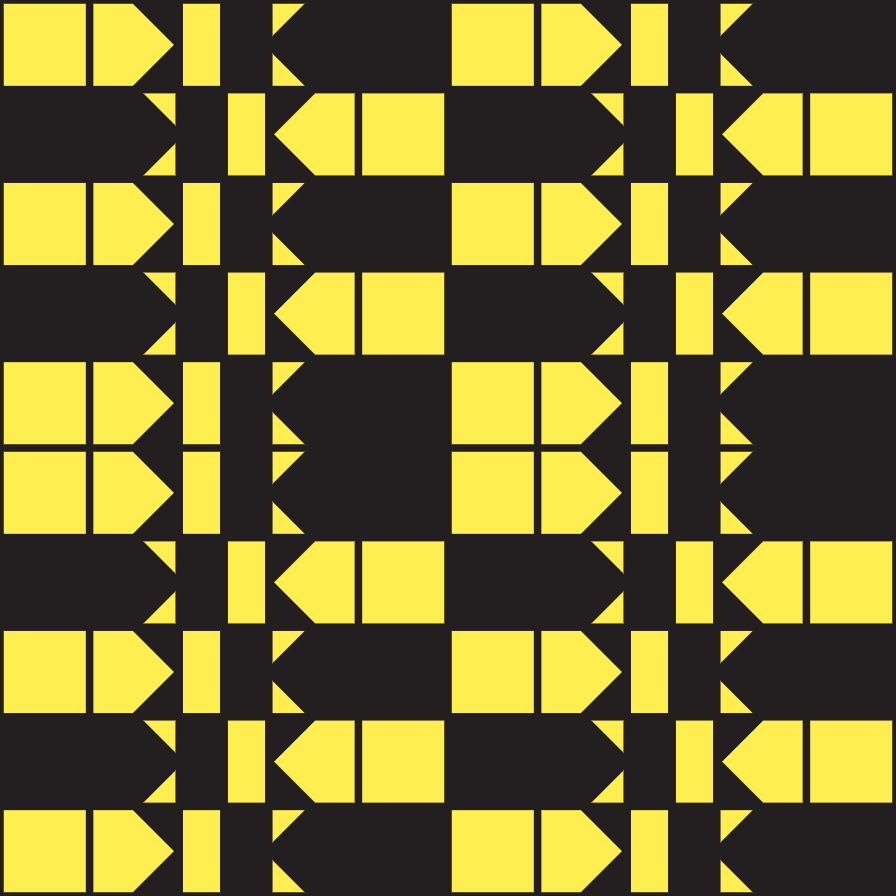
Give the GLSL for this pattern, as a Shadertoy shader.

```glsl
const vec3 DARK = vec3(0.137, 0.122, 0.125);
const vec3 YELLOW = vec3(1.0, 0.933, 0.310);

const float CELLS = 10.0;         // cells across and down the canvas
const float MOTIF = 5.0;          // cells per repeat, both ways
const float MARGIN = 0.042;       // half the gap between neighbouring cells
const float BAR_END = 2.456;      // right side of the narrow bar
const float NOTCH_DEPTH = 0.10;   // half opening between the two corner triangles
const float HALF_HEIGHT = 0.5 - MARGIN;
const float DIAGONAL = 0.70710678;

float span(float x, float start, float end) {
    return max(start - x, x - end);
}

// One row of shapes, x in cells from 0 to MOTIF, h = height from the row's centre line
float rowDistance(float x, float h) {
    float square = span(x, MARGIN, 1.0 - MARGIN);

    float tip = 2.0 - 1.4 * MARGIN;
    float arrow = max(1.0 + MARGIN - x, (x + h - tip) * DIAGONAL);

    float bar = span(x, 2.0 + MARGIN, BAR_END);

    float cornerStart = 3.0 + MARGIN;
    float corners = max(cornerStart - x,
                        (x - cornerStart - h + NOTCH_DEPTH) * DIAGONAL);

    float shapes = min(min(square, arrow), min(bar, corners));
    return max(shapes, h - HALF_HEIGHT);
}

void mainImage(out vec4 fragColor, in vec2 fragCoord) {
    vec2 p = mod(fragCoord / iResolution.xy * CELLS, MOTIF);
    float pixel = CELLS / min(iResolution.x, iResolution.y);

    // Odd rows of each repeat run backwards
    bool reversed = mod(floor(p.y), 2.0) > 0.5;
    float x = reversed ? MOTIF - p.x : p.x;
    float h = abs(fract(p.y) - 0.5);

    float ink = clamp(0.5 - rowDistance(x, h) / pixel, 0.0, 1.0);
    fragColor = vec4(mix(DARK, YELLOW, ink), 1.0);
}
```
